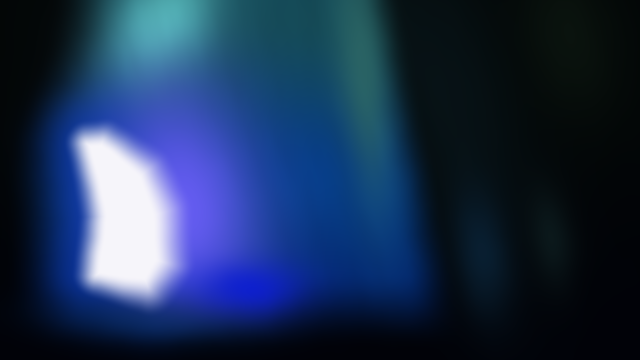
Give the GLSL for this background, as a Shadertoy shader.

```glsl
const vec3 NIGHT_LOW  = vec3(0.002, 0.006, 0.030);
const vec3 NIGHT_HIGH = vec3(0.010, 0.025, 0.025);
const vec3 VEIL       = vec3(0.030, 0.078, 0.095);
const vec3 MOSS       = vec3(0.045, 0.085, 0.060);
const vec3 FOLD_BLUE  = vec3(0.035, 0.125, 0.200);
const vec3 FOLD_GREY  = vec3(0.050, 0.110, 0.120);
const vec3 CURTAIN_TOP = vec3(0.080, 0.290, 0.340);
const vec3 CURTAIN_MID = vec3(0.020, 0.235, 0.520);
const vec3 CURTAIN_LOW = vec3(0.010, 0.150, 0.430);
const vec3 SEA_GREEN  = vec3(0.180, 0.410, 0.400);
const vec3 TEAL       = vec3(0.330, 0.740, 0.710);
const vec3 HALO       = vec3(0.030, 0.200, 0.650);
const vec3 VIOLET     = vec3(0.390, 0.360, 0.940);
const vec3 DEEP_BLUE  = vec3(0.040, 0.110, 0.840);
const vec3 FLOOR_GLOW = vec3(0.025, 0.165, 0.360);
const vec3 CORE       = vec3(0.965, 0.960, 0.980);

const float WARP = 0.018;       // bend of the shapes
const float STREAK = 0.14;      // strength of the cloth streaks
const float CORE_ROUND = 0.03;  // corner radius of the bright core
const float HALO_REACH = 0.10;

const int CORNERS = 8;
const vec2 CORE_SHAPE[CORNERS] = vec2[CORNERS](
    vec2(0.245, 0.600), vec2(0.285, 0.605), vec2(0.400, 0.520), vec2(0.450, 0.410),
    vec2(0.460, 0.270), vec2(0.410, 0.205), vec2(0.270, 0.235), vec2(0.285, 0.400));

vec2 hashGradient(vec2 cell) {
    vec2 h = vec2(dot(cell, vec2(127.1, 311.7)), dot(cell, vec2(269.5, 183.3)));
    return 2.0 * fract(sin(h) * 43758.5) - 1.0;
}

float gradientNoise(vec2 p) {
    vec2 i = floor(p), f = fract(p);
    vec2 u = f * f * f * (f * (f * 6.0 - 15.0) + 10.0);
    vec2 e = vec2(0.0, 1.0);
    float low = mix(dot(hashGradient(i), f), dot(hashGradient(i + e.yx), f - e.yx), u.x);
    float high = mix(dot(hashGradient(i + e.xy), f - e.xy), dot(hashGradient(i + 1.0), f - 1.0), u.x);
    return mix(low, high, u.y);
}

float fbm(vec2 p) {
    float sum = 0.0, amp = 0.5;
    for (int i = 0; i < 3; i++) {
        sum += amp * gradientNoise(p);
        p = p * 2.03 + 17.0;
        amp *= 0.5;
    }
    return sum;
}

// Soft ellipse; lean shifts it sideways with height
float glow(vec2 p, vec2 centre, vec2 radius, float lean) {
    vec2 q = p - centre;
    q.x -= lean * q.y;
    q /= radius;
    return exp(-dot(q, q));
}

float coreDistance(vec2 p) {
    float nearest = 1e5, side = 1.0;
    for (int i = 0, j = CORNERS - 1; i < CORNERS; j = i, i++) {
        vec2 a = CORE_SHAPE[i], edge = CORE_SHAPE[j] - a, w = p - a;
        vec2 off = w - edge * clamp(dot(w, edge) / dot(edge, edge), 0.0, 1.0);
        nearest = min(nearest, dot(off, off));
        bvec3 c = bvec3(p.y >= a.y, p.y < CORE_SHAPE[j].y, edge.x * w.y > edge.y * w.x);
        if (all(c) || all(not(c))) side = -side;
    }
    return side * sqrt(nearest) - CORE_ROUND;
}

void mainImage(out vec4 fragColor, in vec2 fragCoord) {
    vec2 p = fragCoord / iResolution.y;
    float slant = p.x + 0.2 * p.y;
    float streak = fbm(vec2(slant * 9.0, p.y * 2.5));
    vec2 q = p + WARP * vec2(fbm(p * 5.0), fbm(p * 5.0 + 31.0));

    // Dark room with faint folds on the right
    vec3 col = mix(NIGHT_LOW, NIGHT_HIGH, smoothstep(0.0, 0.8, p.y));
    col = mix(col, VEIL, 0.85 * glow(q, vec2(1.24, 0.72), vec2(0.20, 0.50), -0.25));
    col = mix(col, MOSS, 0.80 * glow(q, vec2(1.58, 0.90), vec2(0.13, 0.22), -0.15));
    col = mix(col, FOLD_BLUE, 0.90 * glow(q, vec2(1.34, 0.30), vec2(0.075, 0.17), -0.12));
    col = mix(col, FOLD_GREY, 0.80 * glow(q, vec2(1.53, 0.34), vec2(0.060, 0.13), -0.12));

    // Blue curtain between two soft, slanted edges
    float leftEdge = mix(0.14, 0.27, smoothstep(0.5, 1.0, q.y));
    float rightEdge = 1.26 - 0.20 * q.y;
    float ground = smoothstep(0.03, 0.25, q.y);
    float curtain = smoothstep(-0.13, 0.13, q.x - leftEdge)
                  * (1.0 - smoothstep(-0.10, 0.06, q.x - rightEdge)) * ground;
    vec3 cloth = mix(CURTAIN_LOW, CURTAIN_MID, smoothstep(0.12, 0.50, q.y));
    cloth = mix(cloth, CURTAIN_TOP, smoothstep(0.50, 0.95, q.y));
    col = mix(col, cloth, curtain);
    col = mix(col, SEA_GREEN, 0.85 * glow(q, vec2(1.01, 0.80), vec2(0.07, 0.34), -0.10));
    col = mix(col, TEAL, glow(q, vec2(0.45, 0.94), vec2(0.14, 0.17), 0.25));
    col *= 1.0 + STREAK * streak;

    // Light spilling around the core
    float d = coreDistance(q);
    float reach = max(d, 0.0) / HALO_REACH;
    col = mix(col, HALO, 0.65 * exp(-reach * reach));
    col = mix(col, FLOOR_GLOW, 0.80 * glow(q, vec2(0.46, 0.115), vec2(0.27, 0.065), -0.5));
    col = mix(col, VIOLET, ground * glow(q, vec2(0.52, 0.42), vec2(0.20, 0.35), -0.13));
    col = mix(col, DEEP_BLUE, 0.85 * glow(q, vec2(0.69, 0.20), vec2(0.15, 0.075), 0.0));

    // Bright core, softer on its right side
    float softness = mix(0.040, 0.060, smoothstep(0.25, 0.50, p.x));
    col = mix(col, CORE, 1.0 - smoothstep(-softness, softness, d));

    fragColor = vec4(clamp(col, 0.0, 1.0), 1.0);
}
```
